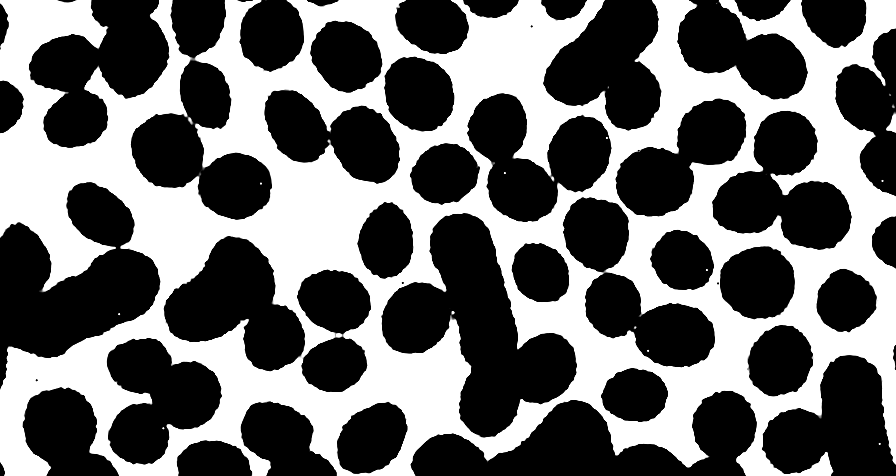
Reproduce this pattern procedurally as a WebGL 1 fragment shader.

```glsl
precision highp float;
// Black rounded grains, some fused into pairs or rods, scattered on white.
uniform vec2 u_resolution;

// Lengths are fractions of the canvas height.
const vec3 GROUND_COLOUR = vec3(1.0);
const vec3 GRAIN_COLOUR = vec3(0.0);
const float SPACING = 0.172;
const float ROW_HEIGHT = 0.866;      // row pitch relative to SPACING
const float LATTICE_TILT = 0.33;
const float JITTER = 0.38;           // full range, relative to SPACING
const float RADIUS_MIN = 0.060;
const float RADIUS_MAX = 0.077;
const float MAX_STRETCH = 1.17;
const float EMPTY_SHARE = 0.07;
const float ROD_SHARE = 0.10;
const float ROD_RADIUS = 0.062;
const float NECK_BLEND = 0.014;
const float WARP_SCALE = 0.33;
const float WARP_AMOUNT = 0.045;
const float LUMP_SCALE = 0.055;
const float LUMP_AMOUNT = 0.012;
const float ROUGH_SCALE = 0.008;
const float ROUGH_AMOUNT = 0.005;
const float SPECK_CELL = 0.03;
const float SPECK_SHARE = 0.005;
const float SPECK_RADIUS = 0.0022;
const float EDGE_PIXELS = 0.9;
const float PI = 3.14159;

float hash(vec2 p, float seed) {
  vec3 q = fract(vec3(p.xyx + seed * 7.31) * vec3(0.1031, 0.1030, 0.0973));
  q += dot(q, q.yzx + 33.33);
  return fract((q.x + q.y) * q.z);
}

float noise(vec2 p, float seed) {
  vec2 i = floor(p), f = fract(p);
  f = f * f * (3.0 - 2.0 * f);
  return mix(mix(hash(i, seed), hash(i + vec2(1.0, 0.0), seed), f.x),
             mix(hash(i + vec2(0.0, 1.0), seed), hash(i + 1.0, seed), f.x), f.y);
}

mat2 rotation(float angle) {
  float c = cos(angle), s = sin(angle);
  return mat2(c, s, -s, c);
}

float smoothMin(float a, float b, float k) {
  float h = max(k - abs(a - b), 0.0) / k;
  return min(a, b) - 0.25 * k * h * h;
}

float capsule(vec2 p, vec2 a, vec2 b, float radius) {
  vec2 pa = p - a, ba = b - a;
  float t = clamp(dot(pa, ba) / dot(ba, ba), 0.0, 1.0);
  return length(pa - ba * t) - radius;
}

// Jittered centre on a staggered lattice.
vec2 grainCentre(vec2 id) {
  vec2 jitter = vec2(hash(id, 1.0), hash(id, 2.0)) - 0.5;
  vec2 site = vec2(id.x + 0.5 * mod(id.y, 2.0), id.y * ROW_HEIGHT);
  return SPACING * (site + JITTER * jitter);
}

// One of the three forward neighbours of a lattice site.
vec2 rodPartner(vec2 id) {
  float pick = floor(3.0 * hash(id, 3.0));
  if (pick < 0.5) return id + vec2(1.0, 0.0);
  return id + vec2(mod(id.y, 2.0) - step(1.5, pick), 1.0);
}

float grainDistance(vec2 p, vec2 id) {
  vec2 centre = grainCentre(id);
  float d = 1.0;
  if (hash(id, 4.0) > EMPTY_SHARE) {
    float radius = mix(RADIUS_MIN, RADIUS_MAX, hash(id, 5.0));
    float stretch = mix(1.0, MAX_STRETCH, hash(id, 6.0));
    vec2 q = rotation(PI * hash(id, 7.0)) * (p - centre);
    d = length(q * vec2(stretch, 1.0 / stretch)) - radius;
  }
  if (hash(id, 8.0) < ROD_SHARE)
    d = min(d, capsule(p, centre, grainCentre(rodPartner(id)), ROD_RADIUS));
  return d;
}

float fieldDistance(vec2 p) {
  vec2 warp = vec2(noise(p / WARP_SCALE, 11.0), noise(p / WARP_SCALE, 12.0)) - 0.5;
  vec2 q = rotation(LATTICE_TILT) * p + WARP_AMOUNT * warp;
  float row = floor(q.y / (SPACING * ROW_HEIGHT) + 0.5);
  vec2 home = vec2(floor(q.x / SPACING - 0.5 * mod(row, 2.0) + 0.5), row);
  float d = 1.0;
  for (int y = -2; y <= 2; y++)
    for (int x = -2; x <= 2; x++)
      d = smoothMin(d, grainDistance(q, home + vec2(float(x), float(y))), NECK_BLEND);
  // Uneven outline: broad lumps and a fine ragged edge.
  d += LUMP_AMOUNT * (noise(p / LUMP_SCALE, 13.0) - 0.5);
  return d + ROUGH_AMOUNT * (noise(p / ROUGH_SCALE, 14.0) - 0.5);
}

float speckDistance(vec2 p) {
  vec2 id = floor(p / SPECK_CELL);
  vec2 offset = 0.2 + 0.6 * vec2(hash(id, 21.0), hash(id, 22.0));
  float present = step(hash(id, 23.0), SPECK_SHARE);
  return mix(1.0, length(p - (id + offset) * SPECK_CELL) - SPECK_RADIUS, present);
}

void main() {
  vec2 p = gl_FragCoord.xy / u_resolution.y;
  float edge = 0.5 * EDGE_PIXELS / u_resolution.y;
  float grain = 1.0 - smoothstep(-edge, edge, fieldDistance(p));
  float speck = 1.0 - smoothstep(-edge, edge, speckDistance(p));
  grain = mix(grain, 1.0 - grain, speck);
  gl_FragColor = vec4(mix(GROUND_COLOUR, GRAIN_COLOUR, grain), 1.0);
}
```
